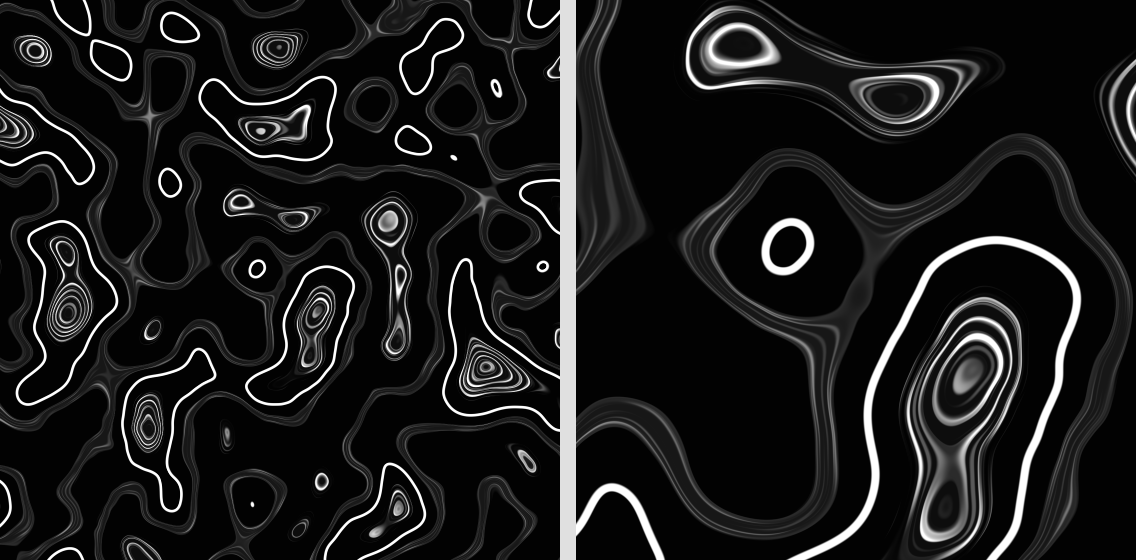
Left: the whole. Right: its middle third, enlarged.
Reproduce this pattern procedurally as a WebGL 1 fragment shader.

```glsl
precision highp float;

uniform vec2 u_resolution;

const float TAU = 6.2831853;

// Terrain whose height levels carry the lines
const float TERRAIN_SCALE = 6.8;
const float DETAIL_SCALE = 13.0;
const float DETAIL_AMOUNT = 0.2;
const float WOBBLE_SCALE = 38.0;
const float WOBBLE_AMOUNT = 0.035;
const vec2 TERRAIN_OFFSET = vec2(13.7, 41.3);

// Height levels and widths of the line families
const float RIBBON_LEVEL = -0.02;
const float RIBBON_HALF_WIDTH = 0.055;
const float LINE_LEVEL = 0.19;
const float LINE_HALF_WIDTH = 0.0024;  // canvas units
const float RING_START = 0.35;
const float RING_FADE = 0.05;
const float RING_PERIOD = 0.045;

// Fibres running along the contours
const float FIBRE_DENSITY = 85.0;
const float FIBRE_BREAKS = 17.0;

// Brightness
const float BACKGROUND = 0.008;
const float RIBBON_GLOW = 0.15;
const float RIBBON_FIBRE = 0.42;
const float RING_GLOW = 0.05;
const float RING_BRIGHT = 0.8;

const int SAMPLES = 3;  // per pixel side

vec2 gradientAt(vec2 cell) {
  vec3 q = fract(cell.xyx * vec3(0.1031, 0.1030, 0.0973));
  q += dot(q, q.yzx + 33.33);
  float angle = TAU * fract((q.x + q.y) * q.z);
  return vec2(cos(angle), sin(angle));
}

float gradientNoise(vec2 p) {
  vec2 i = floor(p);
  vec2 f = p - i;
  vec2 u = f * f * f * (f * (f * 6.0 - 15.0) + 10.0);
  vec2 e = vec2(1.0, 0.0);
  float bottom = mix(dot(gradientAt(i), f),
                     dot(gradientAt(i + e.xy), f - e.xy), u.x);
  float top = mix(dot(gradientAt(i + e.yx), f - e.yx),
                  dot(gradientAt(i + e.xx), f - e.xx), u.x);
  return mix(bottom, top, u.y);
}

float terrain(vec2 p) {
  // The turned second octave hides the lattice of the first
  vec2 turned = mat2(0.8, 0.6, -0.6, 0.8) * p;
  float h = gradientNoise(p * TERRAIN_SCALE + TERRAIN_OFFSET);
  h += DETAIL_AMOUNT * gradientNoise(turned * DETAIL_SCALE + 7.1);
  // Fine wobble, present only in patches
  float patches = smoothstep(0.05, 0.4, gradientNoise(turned * 5.0 + 91.0));
  return h + WOBBLE_AMOUNT * patches * gradientNoise(turned * WOBBLE_SCALE);
}

// Fibrous grey band around one level, brighter along its rims
float ribbon(float h, float fibre) {
  float d = abs(h - RIBBON_LEVEL) / RIBBON_HALF_WIDTH + 0.35 * fibre;
  float body = 1.0 - smoothstep(0.8, 1.05, d);
  float rim = smoothstep(0.35, 0.9, d);
  float threads = smoothstep(0.0, 0.5, fibre);
  return body * (RIBBON_GLOW * (0.6 + 0.6 * rim)
                 + RIBBON_FIBRE * threads * (0.35 + 0.65 * rim));
}

// Crisp white contour of nearly even width
float whiteLine(float h, float slope) {
  float d = abs(h - LINE_LEVEL) / max(slope, 1.5);
  return 1.0 - smoothstep(0.75, 1.25, d / LINE_HALF_WIDTH);
}

// Concentric rings around peaks and pits
float rings(float h, float fibre) {
  float rise = abs(h) - RING_START;
  float inside = smoothstep(0.0, RING_FADE, rise + 0.04 * fibre);
  float wave = 0.5 + 0.5 * cos(TAU * rise / RING_PERIOD + 1.6 * fibre);
  float crest = smoothstep(0.58, 0.92, wave);
  float threads = clamp(0.75 + 1.3 * fibre, 0.15, 1.3);
  float glow = RING_GLOW + 0.3 * smoothstep(0.1, 0.5, fibre);
  return inside * (glow + RING_BRIGHT * crest * threads);
}

float shade(vec2 p, float slope) {
  float h = terrain(p);
  float fibre = gradientNoise(vec2(h * FIBRE_DENSITY, (p.x + 0.6 * p.y) * FIBRE_BREAKS));
  float light = max(ribbon(h, fibre), rings(h, fibre));
  return clamp(max(light, whiteLine(h, slope)), 0.0, 1.0);
}

void main() {
  float unit = min(u_resolution.x, u_resolution.y);
  vec2 p = gl_FragCoord.xy / unit;

  vec2 e = vec2(0.001, 0.0);
  float slope = length(vec2(terrain(p + e.xy) - terrain(p - e.xy),
                            terrain(p + e.yx) - terrain(p - e.yx))) / (2.0 * e.x);

  // Average a grid of samples to smooth the edges
  float sum = 0.0;
  for (int y = 0; y < SAMPLES; y++) {
    for (int x = 0; x < SAMPLES; x++) {
      vec2 jitter = (vec2(x, y) + 0.5) / float(SAMPLES) - 0.5;
      sum += shade(p + jitter / unit, slope);
    }
  }
  float light = sum / float(SAMPLES * SAMPLES);
  gl_FragColor = vec4(vec3(max(light, BACKGROUND)), 1.0);
}
```
